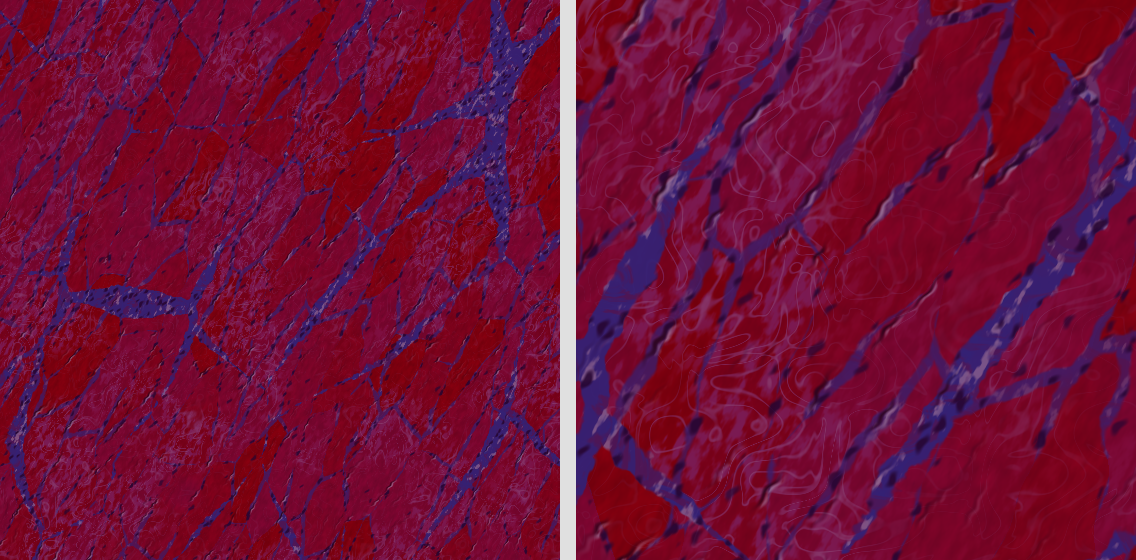
Left: the whole. Right: its middle third, enlarged.
Write a three.js fragment shader that draws this texture.

```glsl
varying vec2 vUv;

const vec2 FIBRE_DIR = vec2(0.48, 0.877);
const vec2 FIBRE_SIZE = vec2(0.050, 0.165);
const vec2 BUNDLE_SIZE = vec2(0.19, 0.40);
const vec2 NUCLEUS_CELL = vec2(0.011, 0.017);
const vec2 NUCLEUS_RADII = vec2(0.0023, 0.0052);
const vec2 CLEFT_CELL = vec2(0.021, 0.046);
const vec2 CLEFT_RADII = vec2(0.0013, 0.0125);
const float EDGE = 0.0012;

const vec3 CRIMSON = vec3(0.47, 0.02, 0.18);
const vec3 RED = vec3(0.48, 0.005, 0.10);
const vec3 SCARLET = vec3(0.49, 0.0, 0.045);
const vec3 PINK = vec3(0.48, 0.10, 0.32);
const vec3 PALE = vec3(0.62, 0.46, 0.60);
const vec3 PURPLE = vec3(0.29, 0.09, 0.35);
const vec3 BLUE = vec3(0.20, 0.13, 0.46);
const vec3 NUCLEUS = vec3(0.15, 0.02, 0.19);
const vec3 SHADOW = vec3(0.16, 0.01, 0.10);

vec2 hash2(vec2 p) {
  vec3 q = fract(vec3(p.xyx) * vec3(0.1031, 0.1030, 0.0973));
  q += dot(q, q.yzx + 33.33);
  return fract((q.xx + q.yz) * q.zy);
}

float valueNoise(vec2 p) {
  vec2 i = floor(p), f = fract(p);
  f = f * f * (3.0 - 2.0 * f);
  float low = mix(hash2(i).x, hash2(i + vec2(1, 0)).x, f.x);
  float high = mix(hash2(i + vec2(0, 1)).x, hash2(i + vec2(1, 1)).x, f.x);
  return mix(low, high, f.y);
}

float fbm(vec2 p) {
  return 0.55 * valueNoise(p) + 0.3 * valueNoise(p * 2.1 + 7.3) + 0.15 * valueNoise(p * 4.3 + 3.1);
}

// Stretched Voronoi: x = distance to the border in canvas units, y = cell hash
vec2 voronoi(vec2 p, vec2 size) {
  vec2 q = p / size, cell = floor(q), f = fract(q);
  vec2 nearest = vec2(0.0), home = vec2(0.0);
  float best = 9.0;
  for (int y = -1; y <= 1; y++) for (int x = -1; x <= 1; x++) {
    vec2 g = vec2(x, y);
    vec2 r = g + hash2(cell + g) - f;
    if (dot(r, r) < best) { best = dot(r, r); nearest = r; home = g; }
  }
  float border = 9.0;
  for (int y = -2; y <= 2; y++) for (int x = -2; x <= 2; x++) {
    vec2 g = home + vec2(x, y);
    vec2 r = g + hash2(cell + g) - f;
    vec2 across = r - nearest;
    if (dot(across, across) > 0.0001) {
      vec2 n = normalize(across);
      border = min(border, dot(0.5 * (r + nearest), n) / length(n / size));
    }
  }
  return vec2(border, hash2(cell + home + 51.0).x);
}

// Coverage of scattered, slightly tilted ellipses
float scatter(vec2 p, vec2 size, vec2 radii, float share, float seed) {
  vec2 cell = floor(p / size);
  float cover = 0.0;
  for (int y = -1; y <= 1; y++) for (int x = -1; x <= 1; x++) {
    vec2 id = cell + vec2(x, y);
    vec2 h = hash2(id + seed), k = hash2(id + seed + 19.0);
    vec2 d = p - (id + h) * size;
    d.x += (k.x - 0.5) * 0.5 * d.y + 0.0008 * sin(d.y * 500.0 + 6.0 * h.x);
    vec2 r = radii * mix(0.6, 1.25, k.y);
    float dist = (length(d / r) - 1.0) * r.x;
    cover = max(cover, step(k.x, share) * (1.0 - smoothstep(-EDGE, EDGE, dist)));
  }
  return cover;
}

void main() {
  // Fibre frame: x across the fibres, y along them
  vec2 p = vec2(dot(vUv, vec2(FIBRE_DIR.y, -FIBRE_DIR.x)), dot(vUv, FIBRE_DIR));
  vec2 wide = vec2(valueNoise(vUv * 5.0), valueNoise(vUv * 5.0 + 31.0)) - 0.5;
  vec2 fine = vec2(valueNoise(vUv * 34.0 + 9.0), valueNoise(vUv * 34.0 + 57.0)) - 0.5;
  vec2 warped = p + 0.035 * wide + 0.008 * fine;
  vec2 fibre = voronoi(warped, FIBRE_SIZE);
  vec2 bundle = voronoi(warped + 0.05 * wide.yx + 4.7, BUNDLE_SIZE);

  // Muscle fibres with fine wavy striations
  float patches = fbm(vUv * 9.0 + 13.0);
  float grain = fbm(p * vec2(190.0, 85.0));
  vec3 color = mix(CRIMSON, RED, smoothstep(0.35, 0.65, 0.55 * fibre.y + 0.45 * patches));
  color = mix(color, SCARLET, 0.8 * smoothstep(0.84, 0.9, fibre.y));
  color *= 0.88 + 0.24 * grain;
  float pinkness = smoothstep(0.38, 0.66, patches + 0.15 * (0.5 - fibre.y));
  color = mix(color, PINK, pinkness * smoothstep(0.42, 0.72, grain));
  float ripple = valueNoise(p * vec2(105.0, 34.0) + 6.0 * fine);
  float streak = smoothstep(0.84, 0.99, 1.0 - abs(2.0 * ripple - 1.0));
  color = mix(color, mix(PINK, PALE, 0.45 * grain), streak * (0.15 + 0.65 * pinkness));

  // Connective tissue: thin sheaths and broad septa
  float rough = 0.005 * (fbm(vUv * 90.0) - 0.5);
  float sheathWidth = 0.0035 * smoothstep(0.3, 0.75, valueNoise(vUv * 16.0 + 3.0));
  float swelling = valueNoise(vUv * 4.5 + 22.0);
  float septumWidth = 0.001 + 0.009 * smoothstep(0.25, 0.7, swelling)
    + 0.020 * smoothstep(0.7, 0.95, swelling);
  float sheath = 1.0 - smoothstep(-EDGE, EDGE, fibre.x + rough - sheathWidth);
  float septum = 1.0 - smoothstep(-EDGE, EDGE, bundle.x + 2.0 * rough - septumWidth);
  float weave = fbm(p * vec2(120.0, 60.0) + 8.0 * fine + 40.0);
  vec3 tissue = mix(PURPLE, BLUE, smoothstep(0.35, 0.6, weave + 0.3 * (swelling - 0.5)));
  tissue = mix(tissue, PALE, 0.65 * smoothstep(0.6, 0.78, grain));
  color = mix(color, mix(PURPLE, tissue, 0.5), 0.85 * sheath);
  color = mix(color, tissue, 0.93 * septum);

  // Open clefts with a dark side, mostly along the borders
  float nearSheath = 1.0 - smoothstep(0.003, 0.009, fibre.x);
  float cleftMask = mix(0.25, 1.0, nearSheath);
  float shade = scatter(warped + vec2(0.0024, 0.001), CLEFT_CELL, CLEFT_RADII, 0.42, 71.0);
  float cleft = scatter(warped, CLEFT_CELL, CLEFT_RADII * 0.85, 0.42, 71.0);
  color = mix(color, SHADOW, 0.85 * shade * cleftMask);
  color = mix(color, PALE, 0.8 * cleft * cleftMask * smoothstep(0.3, 0.55, grain));

  // Dark nuclei gathered in the connective tissue
  float nearBorder = max(1.0 - smoothstep(0.002, 0.005, fibre.x), septum);
  float nuclei = scatter(p + 0.003 * fine, NUCLEUS_CELL, NUCLEUS_RADII, 0.5, 5.0);
  float strays = scatter(p, NUCLEUS_CELL * 2.4, NUCLEUS_RADII, 0.25, 37.0);
  color = mix(color, NUCLEUS, 0.88 * max(nuclei * nearBorder, 0.8 * strays));

  gl_FragColor = vec4(color, 1.0);
}
```
